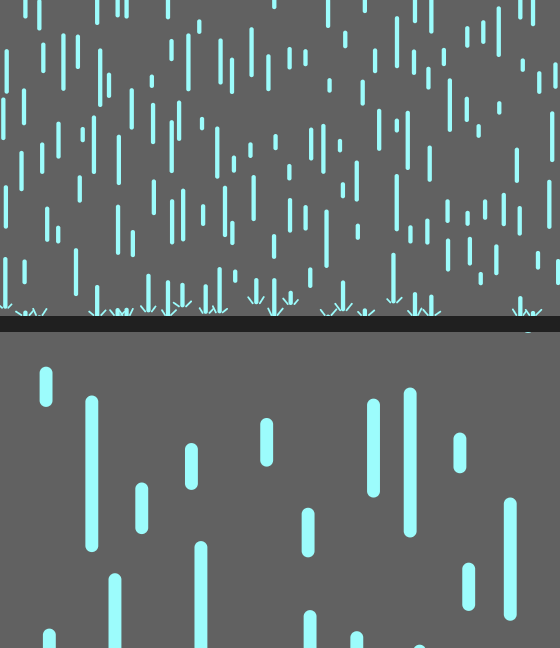
Top: the whole. Bottom: its middle third, enlarged.
Reproduce this pattern procedurally as a WebGL 2 fragment shader.

```glsl
#version 300 es
precision highp float;
// Rain falling as rounded vertical streaks, with small splashes along the ground.

#define COLUMN_PITCH 0.0556    // all lengths are in canvas heights
#define DROPS_PER_COLUMN 4
#define DROP_RADIUS 0.0068
#define SHORTEST 0.042
#define LONGEST 0.19
#define SIDE_JITTER 0.62
#define SPLASH_HEIGHT 0.055    // drops ending below this splash
#define SPLASH_RADIUS 0.0028
#define SKY_COLOR vec3(0.38)
#define RAIN_COLOR vec3(0.61, 0.99, 0.99)

uniform vec2 u_resolution;
out vec4 fragColor;

vec4 hash4(vec2 p) {
    vec4 q = fract(p.xyxy * vec4(0.1031, 0.1030, 0.0973, 0.1099));
    q += dot(q, q.wzxy + 33.33);
    return fract((q.xxyz + q.yzzw) * q.zywx);
}

// Distance to a line from a to b with round ends
float capsule(vec2 p, vec2 a, vec2 b, float radius) {
    vec2 pa = p - a, ba = b - a;
    return length(pa - ba * clamp(dot(pa, ba) / dot(ba, ba), 0.0, 1.0)) - radius;
}

float streak(vec2 p, float x, float bottom, float len) {
    vec2 low = vec2(x, bottom + DROP_RADIUS);
    vec2 high = vec2(x, bottom + len - DROP_RADIUS);
    return capsule(p, low, high, DROP_RADIUS);
}

// Two short strokes that spread upwards on either side of the impact
float splash(vec2 p, vec2 impact, vec2 seed) {
    vec2 q = p - impact;
    float side = step(0.0, q.x);
    q.x = abs(q.x);
    vec4 rnd = hash4(seed + 40.0 + side * 17.0);
    vec2 inner = vec2(mix(0.009, 0.013, rnd.x), 0.003);
    vec2 reach = vec2(mix(0.009, 0.017, rnd.y), mix(0.010, 0.021, rnd.z));
    return capsule(q, inner, inner + reach, SPLASH_RADIUS);
}

// Nearest drop or splash; each column wraps from the bottom to the top
float rain(vec2 p) {
    float nearest = 1.0;
    float home = floor(p.x / COLUMN_PITCH);
    for (int i = -1; i <= 1; i++) {
        float column = home + float(i);
        float phase = hash4(vec2(column + 9.0, 71.0)).x;
        for (int k = 0; k < DROPS_PER_COLUMN; k++) {
            vec2 id = vec2(column + 9.0, float(k) + 3.0);
            vec4 rnd = hash4(id);
            float x = (column + 0.5 + (rnd.x - 0.5) * SIDE_JITTER) * COLUMN_PITCH;
            float len = mix(SHORTEST, LONGEST, pow(rnd.y, 1.4));
            float cell = 1.0 / float(DROPS_PER_COLUMN);
            float slack = (cell - len - DROP_RADIUS) * rnd.z;
            float bottom = fract(phase + float(k) * cell + slack);

            // Thin out the rain slightly towards the ground
            if (rnd.w > 0.82 + 0.25 * bottom) continue;

            nearest = min(nearest, streak(p, x, bottom, len));
            nearest = min(nearest, streak(p, x, bottom - 1.0, len));

            bool crossesGround = bottom + len > 1.0;
            if (crossesGround || bottom < SPLASH_HEIGHT) {
                vec2 impact = vec2(x, crossesGround ? 0.0 : bottom);
                nearest = min(nearest, splash(p, impact, id));
            }
        }
    }
    return nearest;
}

void main() {
    float pixel = 1.0 / u_resolution.y;
    vec2 p = gl_FragCoord.xy * pixel;
    float coverage = clamp(0.5 - rain(p) / pixel, 0.0, 1.0);
    fragColor = vec4(mix(SKY_COLOR, RAIN_COLOR, coverage), 1.0);
}
```
